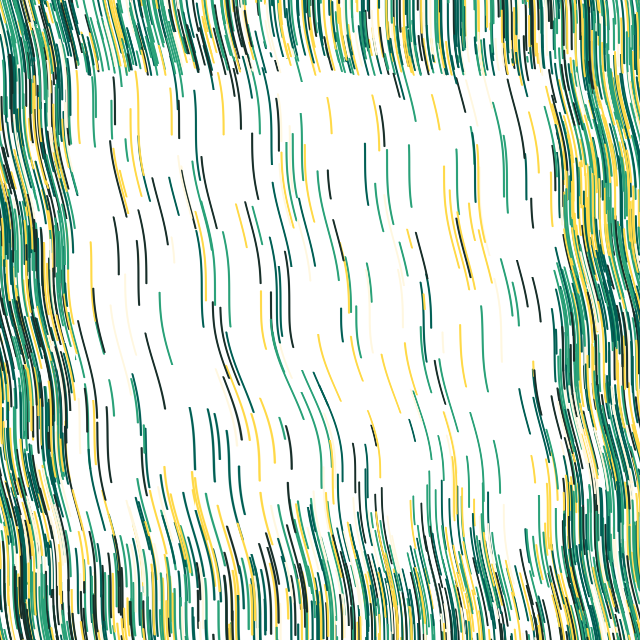
Give the GLSL for this pattern, as a three.js fragment shader.

```glsl
varying vec2 vUv;

float hash(vec3 p) {
  return fract(sin(dot(p, vec3(127.1, 311.7, 74.7))) * 43758.5453);
}

float bump(float x, float center, float radius) {
  float t = (x - center) / radius;
  return exp(-t * t);
}

// Sideways displacement of a strand at depth below the top edge
float drift(float x, float depth) {
  float wave = 0.0055 * sin(25.0 * depth - 3.6 - 4.5 * x);
  float swoop = 0.028 * smoothstep(0.5, 0.73, depth) * bump(x, 0.5, 0.2);
  return 0.14 * depth - wave + swoop;
}

vec3 strandColor(float pick) {
  vec3 ink = vec3(0.09, 0.18, 0.16);
  vec3 teal = vec3(0.0, 0.37, 0.33);
  vec3 green = vec3(0.16, 0.63, 0.47);
  vec3 yellow = vec3(1.0, 0.85, 0.28);
  vec3 cream = vec3(1.0, 0.97, 0.88);
  if (pick < 0.19) return ink;
  if (pick < 0.42) return teal;
  if (pick < 0.67) return green;
  if (pick < 0.89) return yellow;
  return cream;
}

// Chance that a strand grows: thick frame, sparse clearing
float density(vec2 middle, float top) {
  float x = middle.x;
  float chance = 0.085;

  // Ragged undergrowth with a few clumps
  float clumps = bump(x, 0.58, 0.07) + 0.6 * bump(x, 0.22, 0.06) + 0.5 * bump(x, 0.74, 0.06);
  float ragged = 0.02 * sin(x * 29.0) + 0.015 * sin(x * 67.0) + 0.02 * clumps;
  float ground = (0.5 + 0.22 * clumps) * smoothstep(0.67, 0.91, top + ragged);
  chance = max(chance, ground);

  // Upper fringe, thinner at the middle
  if (top < 0.095) chance = max(chance, 0.6 - 0.14 * bump(x, 0.53, 0.12));

  // Side curtains
  float rightEdge = 0.874 + 0.012 * sin(middle.y * 17.0 + 1.0);
  if (x < 0.11 || x > rightEdge) chance = 0.76;
  return chance;
}

void main() {
  float depth = 1.0 - vUv.y;
  float lane = vUv.x - drift(vUv.x, depth);
  vec3 color = vec3(1.0);

  for (int i = 0; i < 12; i++) {
    float layer = float(i);
    float width = 0.0167;
    float cellHeight = 0.11 + 0.08 * fract(layer * 0.618);

    // Column and cell of this layer
    float shift = hash(vec3(layer, 3.0, 9.0));
    float column = floor(lane / width + shift);
    float stagger = hash(vec3(column, 5.0, layer));
    float row = floor(depth / cellHeight + stagger);
    vec3 id = vec3(column, row, layer);

    // Strand extent inside its cell
    float center = (column - shift + 0.17 + 0.66 * hash(id + 0.31)) * width;
    float span = cellHeight * mix(0.12, 0.97, sqrt(hash(id + 1.73)));
    float top = (row - stagger) * cellHeight + (cellHeight - span) * hash(id + 2.57);
    float bottom = top + span;
    float midDepth = 0.5 * (top + bottom);
    vec2 middle = vec2(center + drift(vUv.x, midDepth), midDepth);
    float chance = density(middle, top);

    // Comb the upper fringe to a loose edge
    if (top < 0.095 && middle.x > 0.11 && middle.x < 0.874 && hash(id + 6.1) > 0.1) {
      bottom = min(bottom, 0.117 - 0.045 * pow(hash(id + 3.19), 2.0));
    }

    // Rounded stroke, warmer toward the upper right
    if (hash(id + 4.43) < chance) {
      float beyond = max(max(top - depth, depth - bottom), 0.0);
      float dist = length(vec2(lane - center, beyond));
      float cover = 1.0 - smoothstep(0.0006, 0.0026, dist);
      float warmth = smoothstep(0.88, 0.97, middle.x) * (1.0 - smoothstep(0.3, 0.55, midDepth));
      float pick = mix(hash(id + 5.87), 0.8, 0.3 * warmth);
      color = mix(color, strandColor(pick), cover);
    }
  }

  gl_FragColor = vec4(color, 1.0);
}
```
